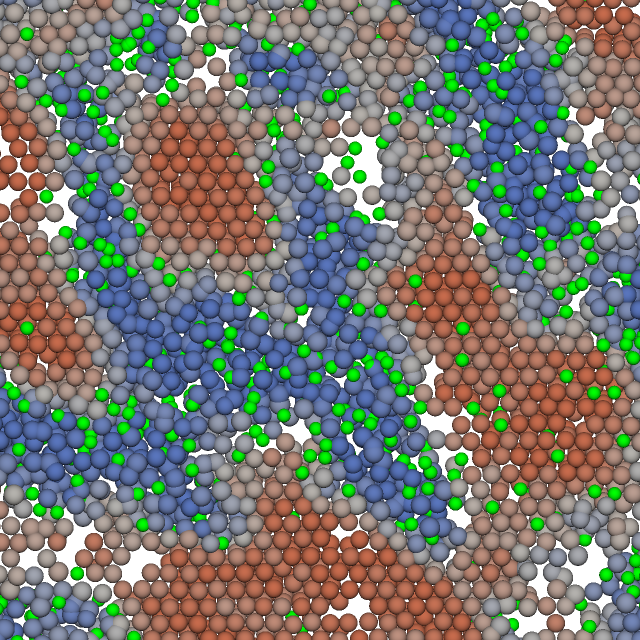
This pattern is drawn by a Shadertoy shader. Its source:

```glsl
#define SPACING 0.0295      // distance between neighbouring grains
#define GRAIN_RADIUS 0.0152
#define GREEN_RADIUS 0.0108
#define LAYERS 3
#define LAYER_DEPTH 0.021
#define REGION_SCALE 6.0    // frequency of the warm and cool regions
#define REGION_CONTRAST 2.2
#define WARM_BIAS 0.48
#define SHADE_POWER 0.72
#define AA 2                // supersamples per axis

const vec3 BLUE  = vec3(0.35, 0.46, 0.74);
const vec3 GREY  = vec3(0.71, 0.70, 0.68);
const vec3 RUST  = vec3(0.78, 0.42, 0.30);
const vec3 GREEN = vec3(0.00, 1.00, 0.01);
const vec3 LIGHT = vec3(0.0, 0.17, 0.985);

vec3 hash3(vec3 p) {
    p = fract(p * vec3(0.1031, 0.1030, 0.0973));
    p += dot(p, p.yxz + 33.33);
    return fract((p.xxy + p.yxx) * p.zyx);
}

float noise(vec2 p, float seed) {
    vec2 i = floor(p), f = fract(p);
    f = f * f * (3.0 - 2.0 * f);
    float a = hash3(vec3(i, seed)).x;
    float b = hash3(vec3(i + vec2(1, 0), seed)).x;
    float c = hash3(vec3(i + vec2(0, 1), seed)).x;
    float d = hash3(vec3(i + 1.0, seed)).x;
    return mix(mix(a, b, f.x), mix(c, d, f.x), f.y);
}

// 0 in cool, disordered regions; 1 in warm, orderly ones
float warmth(vec2 p) {
    p = vec2(p.x + 0.25 * p.y, p.y + 0.15 * p.x) * REGION_SCALE + 40.0;
    float n = 0.65 * noise(p, 3.0) + 0.35 * noise(p * 2.1, 11.0);
    return clamp(WARM_BIAS + (n - 0.5) * REGION_CONTRAST, 0.0, 1.0);
}

vec3 grainColour(float warm) {
    return warm < 0.5 ? mix(BLUE, GREY, warm * 2.0)
                      : mix(GREY, RUST, warm * 2.0 - 1.0);
}

// Nearest sphere over several layers of a jittered hexagonal packing
vec3 scene(vec2 p) {
    float nearest = -1e3;
    vec3 colour = vec3(1.0);
    vec2 pitch = SPACING * vec2(1.0, 0.87);

    for (int k = 0; k < LAYERS; k++) {
        float layer = float(k);
        vec2 q = p / pitch + vec2(0.5, 0.67) * layer + 20.0;
        for (int j = -1; j <= 1; j++)
        for (int i = -1; i <= 1; i++) {
            // Lattice site, with alternate rows shifted by half a step
            float row = floor(q.y + 0.5) + float(j);
            float shift = 0.5 * mod(row, 2.0);
            float column = floor(q.x - shift + 0.5) + float(i);
            vec2 site = p + (vec2(column + shift, row) - q) * pitch;
            vec3 id = vec3(column, row, layer * 17.0 + 5.0);
            vec3 rnd = hash3(id);
            vec3 pick = hash3(id + 71.0);
            float warm = warmth(site);
            float disorder = 1.0 - smoothstep(0.35, 0.75, warm);

            // Gaps open where the packing is thin
            float thin = smoothstep(0.58, 0.74, noise(site * 9.0 + 30.0, 23.0))
                       * smoothstep(0.2, 0.45, warm);
            if (pick.x < mix(0.05, min(0.2 + 0.75 * layer, 0.95), thin)) continue;

            // Bend the rows, then scatter the grains
            vec2 centre = site + SPACING * mix(0.14, 0.62, disorder) * (rnd.xy - 0.5);
            centre.y += 0.3 * SPACING * (noise(site * 6.0 + 9.0, 31.0) - 0.5);
            float height = (rnd.z - 0.5) * mix(0.007, 0.022, disorder)
                         - layer * LAYER_DEPTH;

            bool isGreen = pick.y < mix(0.05, 0.23, disorder);
            float radius = isGreen ? GREEN_RADIUS
                         : GRAIN_RADIUS * mix(0.96, 1.08, disorder * pick.z);
            vec2 d = (p - centre) / radius;
            float r2 = dot(d, d);
            if (r2 >= 1.0) continue;

            vec3 normal = vec3(d, sqrt(1.0 - r2));
            float depth = height + radius * normal.z;
            if (depth > nearest) {
                nearest = depth;
                float tint = clamp(warm + 0.24 * (pick.z - 0.5), 0.0, 1.0);
                vec3 base = isGreen ? GREEN : grainColour(tint);
                float lit = max(dot(normal, LIGHT), 0.0);
                colour = base * (0.08 + 0.92 * pow(lit, SHADE_POWER));
            }
        }
    }
    return colour;
}

void mainImage(out vec4 fragColor, in vec2 fragCoord) {
    vec3 sum = vec3(0.0);
    for (int y = 0; y < AA; y++)
    for (int x = 0; x < AA; x++) {
        vec2 offset = (vec2(x, y) + 0.5) / float(AA) - 0.5;
        sum += scene((fragCoord + offset) / iResolution.y);
    }
    fragColor = vec4(sum / float(AA * AA), 1.0);
}
```
